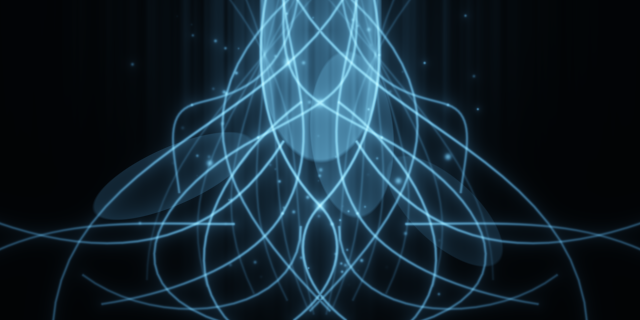
Reproduce this background procedurally as a WebGL 2 fragment shader.

```glsl
#version 300 es
precision highp float;

#define STRAND_WIDTH 0.0042
#define STRAND_GLOW 0.17
#define GLOW_RADIUS 0.020
#define CURVE_STEPS 20
#define FAINT_STRANDS 6
#define SPARK_COUNT 80
#define HAZE 0.24
#define CURTAIN 0.16
#define BASE_COLOR vec3(0.006, 0.014, 0.021)
#define LIGHT_TINT vec3(0.33, 0.71, 1.0)

uniform vec2 u_resolution;
out vec4 outColor;

float hash(float n) {
    n = fract(n * 0.1031);
    n *= n + 33.33;
    return fract(n * (n + n));
}

float noise(float x) {
    float f = fract(x);
    return mix(hash(floor(x)), hash(floor(x) + 1.0), f * f * (3.0 - 2.0 * f));
}

float segmentDistance(vec2 p, vec2 a, vec2 b) {
    vec2 ab = b - a, ap = p - a;
    return length(ap - ab * clamp(dot(ap, ab) / dot(ab, ab), 0.0, 1.0));
}

vec2 bezier(vec2 a, vec2 b, vec2 c, vec2 d, float t) {
    float s = 1.0 - t;
    return s * s * s * a + 3.0 * s * t * (s * b + t * c) + t * t * t * d;
}

// Glowing cubic curve together with its reflection about x = 0
float strand(vec2 p, vec2 a, vec2 b, vec2 c, vec2 d, float power) {
    vec2 reflected = vec2(-p.x, p.y), previous = a;
    float dist = 10.0;
    for (int i = 1; i <= CURVE_STEPS; i++) {
        vec2 point = bezier(a, b, c, d, float(i) / float(CURVE_STEPS));
        dist = min(dist, segmentDistance(p, previous, point));
        dist = min(dist, segmentDistance(reflected, previous, point));
        previous = point;
    }
    float core = dist / STRAND_WIDTH;
    return power * (exp(-core * core) + STRAND_GLOW * exp(-dist / GLOW_RADIUS));
}

// Translucent tilted ellipse, brighter toward its rim
float petal(vec2 p, vec2 center, vec2 radii, float angle) {
    float c = cos(angle), s = sin(angle);
    vec2 q = mat2(c, -s, s, c) * (p - center);
    float e = length(q / radii);
    return smoothstep(1.02, 0.97, e) * (0.35 + 0.65 * e * e);
}

float flare(vec2 p, vec2 center, float radius) {
    float d = length(p - center) / radius;
    return exp(-d * d) + 0.22 * exp(-d * 0.4);
}

float strands(vec2 p) {
    float sum = 0.0;
    // Long outer sweeps and shoulders
    sum += strand(p, vec2(-.07, 1.), vec2(.17, .60), vec2(.80, .50), vec2(.836, -.02), 1.25);
    sum += strand(p, vec2(.07, 1.), vec2(.12, .70), vec2(.33, .70), vec2(.40, .672), 0.8);
    sum += strand(p, vec2(.40, .672), vec2(.49, .64), vec2(.455, .52), vec2(.44, .40), 0.8);
    // Crossing loops
    sum += strand(p, vec2(-.112, 1.), vec2(-.13, .72), vec2(-.05, .70), vec2(.193, .57), 1.1);
    sum += strand(p, vec2(.193, .57), vec2(.48, .42), vec2(.70, .12), vec2(.30, -.01), 1.1);
    sum += strand(p, vec2(.06, .68), vec2(.30, .50), vec2(.48, .18), vec2(.27, -.02), 1.2);
    sum += strand(p, vec2(.10, 1.), vec2(.46, .66), vec2(.30, .36), vec2(-.03, .03), 0.9);
    // Central oval and its small lower loop
    sum += strand(p, vec2(.17, 1.), vec2(.22, .72), vec2(.14, .50), vec2(0., .357), 1.4);
    sum += strand(p, vec2(0., .357), vec2(-.085, .27), vec2(-.075, .12), vec2(.08, 0.), 1.3);
    sum += strand(p, vec2(.115, 1.), vec2(.08, .75), vec2(-.01, .55), vec2(.117, .333), 1.1);
    sum += strand(p, vec2(.117, .333), vec2(.20, .19), vec2(.42, .09), vec2(.68, .05), 1.1);
    // Horizontal tails and bottom arc
    sum += strand(p, vec2(1.01, .305), vec2(.68, .19), vec2(.34, .20), vec2(.115, .557), 1.3);
    sum += strand(p, vec2(1.01, .217), vec2(.78, .32), vec2(.55, .30), vec2(.27, .30), 1.2);
    sum += strand(p, vec2(.74, .14), vec2(.50, -.04), vec2(.06, .01), vec2(.06, .29), 0.9);
    // Fan of faint threads
    for (int i = 0; i < FAINT_STRANDS; i++) {
        float k = float(i) / float(FAINT_STRANDS);
        sum += strand(p, vec2(.28 - .3 * k, 1.), vec2(.42 * k, .62), vec2(.12 + .5 * k, .42),
                      vec2(.02 + .75 * k * k, .02 + .13 * k), 0.22);
    }
    return sum;
}

float sparks(vec2 p) {
    float sum = 0.0;
    for (int i = 0; i < SPARK_COUNT; i++) {
        float n = float(i) * 5.0 + 3.0;
        vec2 center = vec2((hash(n) + hash(n + 1.0) - 1.0) * 0.62, 0.06 + 0.9 * hash(n + 2.0));
        sum += hash(n + 3.0) * flare(p, center, 0.003 + 0.003 * hash(n + 4.0));
    }
    return sum;
}

void main() {
    vec2 p = (gl_FragCoord.xy - vec2(0.5 * u_resolution.x, 0.0)) / u_resolution.y;

    // Soft haze and hanging curtains
    vec2 h = (p - vec2(0.0, 0.63)) / vec2(0.34, 0.46);
    float folds = 0.6 * noise(p.x * 38.0 + 90.0) + 0.4 * noise(p.x * 95.0 + 300.0);
    float light = HAZE * exp(-dot(h, h)) * (0.65 + 0.6 * folds);
    light += CURTAIN * folds * smoothstep(0.45, 1.0, p.y) * exp(-p.x * p.x / 0.25);

    // Bright central veil, then the lower lobe and side wings
    float veil = length(vec2(p.x - 0.002, min(p.y - 0.83, 0.0)) / vec2(0.19, 0.335));
    light += smoothstep(1.02, 0.97, veil) * (0.28 + 0.32 * veil * veil) * (0.6 + 0.7 * folds);
    light += 0.28 * petal(p, vec2(0.10, 0.58), vec2(0.13, 0.26), 0.08);
    light += 0.20 * petal(p, vec2(-0.46, 0.45), vec2(0.27, 0.09), 0.42);
    light += 0.14 * petal(p, vec2(0.39, 0.34), vec2(0.23, 0.10), -0.75);

    // Strands dim away from the middle
    float fade = mix(0.28, 1.0, smoothstep(0.95, 0.15, length(p - vec2(0.0, 0.58))));
    light += strands(p) * fade + 0.8 * sparks(p);

    // Flares at the crossings
    light += flare(p, vec2(0.0, 0.677), 0.012) + flare(p, vec2(0.0, 0.357), 0.014);
    light += flare(p, vec2(-0.10, 0.805), 0.012) + flare(p, vec2(0.40, 0.51), 0.009);
    light += flare(p, vec2(0.245, 0.435), 0.009) + flare(p, vec2(-0.344, 0.49), 0.009);

    outColor = vec4(BASE_COLOR + 1.0 - exp(-light * LIGHT_TINT), 1.0);
}
```
